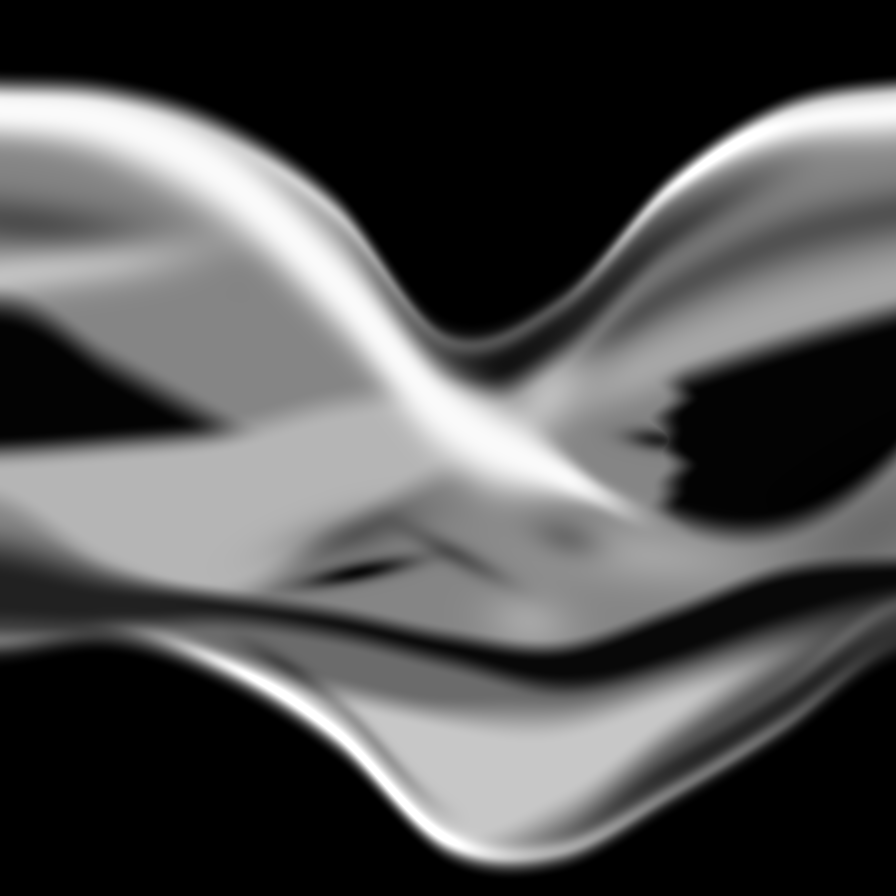
Reproduce this background procedurally as a Shadertoy shader.

```glsl
// Smooth height through nine evenly spaced knots
float curve(float x, float h[9]) {
    float s = clamp(x, 0.0, 0.9999) * 8.0;
    int i = int(s);
    float t = fract(s);
    float a = h[max(i - 1, 0)], b = h[i], c = h[i + 1], d = h[min(i + 2, 8)];
    return b + 0.5 * t * (c - a + t * (2.0 * a - 5.0 * b + 4.0 * c - d + t * (3.0 * (b - c) + d - a)));
}

float between(float y, float top, float bottom, float soft) {
    return smoothstep(-soft, soft, y - top) * smoothstep(-soft, soft, bottom - y);
}

float bell(float v, float width) {
    return exp(-v * v / (width * width));
}

// Sheared elliptical spot
float spot(vec2 p, vec2 center, vec2 radius, float slope) {
    vec2 q = p - center;
    q.y -= slope * q.x;
    q /= radius;
    return exp(-dot(q, q));
}

// Folds of the two upper wings
float wings(vec2 p, float top, float wingBottom) {
    float x = p.x, shade = 0.52;
    float w = (p.y - top) / (wingBottom - top);
    float folds = -0.2 * bell(w - 0.56, 0.11) + 0.13 * between(w, 0.75, 1.0, 0.12);
    folds -= 0.25 * bell(w - 0.28, 0.1) * smoothstep(0.93, 0.75, x);
    shade += folds * smoothstep(0.6, 0.72, x);

    shade -= 0.22 * spot(p, vec2(0.03, 0.25), vec2(0.17, 0.03), 0.12);
    shade += 0.24 * bell(p.y - 0.308 + 0.14 * x, 0.028) * smoothstep(0.34, 0.12, x);

    // Hollow under the central dip
    float dip = smoothstep(0.36, 0.49, x) * smoothstep(0.82, 0.6, x);
    shade = mix(shade, 0.06, dip * between(p.y, top - 0.02, top + 0.068, 0.022));
    shade += 0.22 * spot(p, vec2(0.61, 0.445), vec2(0.05, 0.045), -0.8);
    return shade;
}

// Dark openings on either side
float openings(vec2 p, float wingBottom) {
    float x = p.x, y = p.y;
    float leftTop = 0.34 + 0.55 * x * smoothstep(-0.05, 0.12, x);
    float left = between(y, leftTop, 0.515 - 0.07 * x, 0.026);
    float rim = 0.745 + 0.009 * sin(y * 75.0) + 0.004 * sin(y * 173.0);
    float right = between(y, wingBottom, 0.594 - 3.0 * (x - 0.83) * (x - 0.83), 0.022);
    right *= smoothstep(-0.018, 0.025, x - rim);
    float notch = 0.75 * spot(p, vec2(0.735, 0.491), vec2(0.035, 0.012), 0.1);
    return clamp(left + max(right, notch), 0.0, 1.0);
}

void mainImage(out vec4 fragColor, in vec2 fragCoord) {
    vec2 p = fragCoord / iResolution.xy;
    p.y = 1.0 - p.y; // depth below the upper edge
    float x = p.x, y = p.y;

    float top = curve(x, float[9](0.094, 0.102, 0.141, 0.224, 0.368, 0.328, 0.197, 0.117, 0.094));
    float bottom = curve(x, float[9](0.729, 0.714, 0.755, 0.833, 0.953, 0.963, 0.898, 0.822, 0.731));
    float ridge = curve(x, float[9](0.122, 0.137, 0.198, 0.316, 0.462, 0.53, 0.587, 0.6, 0.6));
    float sheetTop = curve(x, float[9](0.506, 0.497, 0.484, 0.451, 0.438, 0.46, 0.48, 0.48, 0.48));
    float sheetBottom = curve(x, float[9](0.56, 0.635, 0.667, 0.594, 0.528, 0.521, 0.52, 0.52, 0.52));
    float bandTop = curve(x, float[9](0.61, 0.646, 0.666, 0.685, 0.711, 0.724, 0.684, 0.638, 0.627));
    float bandBottom = curve(x, float[9](0.692, 0.697, 0.692, 0.708, 0.738, 0.766, 0.742, 0.698, 0.664));
    float satinTop = curve(x, float[9](0.715, 0.72, 0.738, 0.771, 0.797, 0.797, 0.756, 0.71, 0.677));
    float satinBottom = curve(x, float[9](0.72, 0.715, 0.755, 0.835, 0.948, 0.915, 0.825, 0.75, 0.697));
    float reach = x - 0.75;
    float wingBottom = 0.427 - 0.36 * reach + 0.2 * reach * reach;

    float shade = wings(p, top, wingBottom);
    shade = mix(shade, 0.01, openings(p, wingBottom));

    // Pale middle sheet and the folds below it
    float pale = between(y, sheetTop, sheetBottom, 0.022) * smoothstep(0.57, 0.47, x);
    shade = mix(shade, 0.71, pale);
    shade -= 0.2 * spot(p, vec2(0.39, 0.594), vec2(0.075, 0.025), -0.25);
    shade -= 0.48 * spot(p, vec2(0.4, 0.639), vec2(0.06, 0.011), -0.2);
    shade -= 0.2 * spot(p, vec2(0.51, 0.62), vec2(0.055, 0.014), 0.5);
    shade -= 0.17 * spot(p, vec2(0.635, 0.602), vec2(0.04, 0.022), 0.2);
    shade += 0.13 * spot(p, vec2(0.59, 0.695), vec2(0.05, 0.035), 0.1);
    shade += 0.12 * spot(p, vec2(0.72, 0.62), vec2(0.13, 0.035), 0.1);
    shade -= 0.1 * spot(p, vec2(0.98, 0.59), vec2(0.1, 0.05), -0.5);

    // Shadow band, then the lower satin sheet
    float bandSoft = mix(0.035, 0.014, smoothstep(0.0, 0.22, x));
    float bandShade = mix(0.13, 0.03, smoothstep(0.15, 0.45, x));
    shade = mix(shade, bandShade, smoothstep(-bandSoft, bandSoft, y - bandTop));
    float lowerShade = mix(0.28, 0.42, smoothstep(0.05, 0.25, x));
    lowerShade = mix(lowerShade, 0.13, smoothstep(0.55, 0.8, x));
    shade = mix(shade, lowerShade, smoothstep(-0.016, 0.016, y - bandBottom));
    float satinShade = mix(0.78, 0.3, smoothstep(0.75, 1.0, x));
    float satinSoft = mix(0.018, 0.032, smoothstep(0.45, 0.62, x));
    shade = mix(shade, satinShade, between(y, satinTop, satinBottom, satinSoft));
    float creaseMask = smoothstep(0.24, 0.34, x) * smoothstep(0.53, 0.42, x);
    shade -= 0.2 * bell(bottom - y - 0.047, 0.013) * creaseMask;
    shade += 0.32 * bell(bottom - y - 0.014, 0.012) * smoothstep(0.08, 0.25, x) * smoothstep(1.05, 0.8, x);
    shade += 0.12 * bell(bottom - y - 0.055, 0.012) * smoothstep(0.68, 0.82, x);

    // White ridge sweeping from the left wing into the centre
    float ridgeWidth = mix(0.033, 0.052, smoothstep(0.0, 0.25, x)) * (1.0 - 0.72 * smoothstep(0.53, 0.68, x));
    float ridgeGlow = exp(-pow(abs(y - ridge) / ridgeWidth, 2.5)) * smoothstep(0.75, 0.63, x);
    shade = mix(shade, 0.98, ridgeGlow);

    // Bright right crest and fine strand along the upper rim
    float crestWidth = mix(0.012, 0.03, smoothstep(0.7, 1.0, x));
    float crest = bell(y - top - crestWidth, crestWidth) * smoothstep(0.62, 0.88, x);
    shade = mix(shade, 0.98, crest);
    shade += 0.26 * bell(y - top - 0.012, 0.014) * smoothstep(0.22, 0.35, x) * smoothstep(0.9, 0.75, x);

    float rimSoft = mix(0.018, 0.013, smoothstep(0.3, 0.6, x));
    shade *= between(y, top, bottom, rimSoft);
    fragColor = vec4(vec3(clamp(shade, 0.0, 1.0)), 1.0);
}
```
